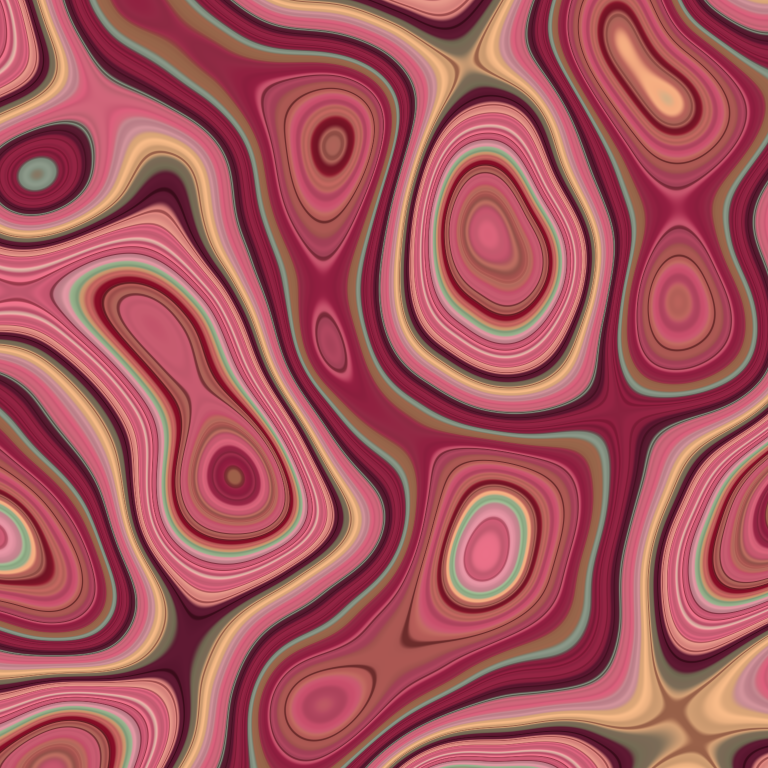
Reproduce this texture procedurally as a WebGL 1 fragment shader.

```glsl
precision highp float;
// Flowing agate-like contour bands in rose, crimson, terracotta, tan and sage.
uniform vec2 u_resolution;

float hash1(float n) {
  n = fract(n * 0.1031);
  n *= n + 33.33;
  return fract(n * (n + n));
}

vec2 hash2(vec2 p) {
  vec3 q = fract(p.xyx * vec3(0.1031, 0.1030, 0.0973));
  q += dot(q, q.yzx + 33.33);
  return fract((q.xx + q.yz) * q.zy);
}

float slopeAt(vec2 cell, vec2 corner, vec2 f) {
  vec2 gradient = normalize(hash2(cell + corner) * 2.0 - 0.999);
  return dot(gradient, f - corner);
}

float gradientNoise(vec2 p) {
  vec2 i = floor(p), f = p - i;
  vec2 u = f * f * f * (f * (f * 6.0 - 15.0) + 10.0);
  float low = mix(slopeAt(i, vec2(0.0), f), slopeAt(i, vec2(1.0, 0.0), f), u.x);
  float high = mix(slopeAt(i, vec2(0.0, 1.0), f), slopeAt(i, vec2(1.0), f), u.x);
  return mix(low, high, u.y);
}

float lineNoise(float x) {
  float i = floor(x);
  return mix(hash1(i), hash1(i + 1.0), smoothstep(0.0, 1.0, x - i));
}

// Smooth landscape whose level lines become the bands.
float landscape(vec2 uv) {
  vec2 p = mat2(0.86, 0.51, -0.51, 0.86) * uv * 3.1 + vec2(17.3, 41.7);
  return 0.72 + 1.4 * gradientNoise(p) + 0.2 * gradientNoise(p * 1.9 + 23.4);
}

void band(inout vec3 color, float level, float start, vec3 next) {
  color = mix(color, next, smoothstep(start - 0.006, start + 0.006, level));
}

// One full cycle of broad bands, from brown back round to sage.
vec3 palette(float t) {
  vec3 brown = vec3(0.60, 0.37, 0.28), crimson = vec3(0.55, 0.14, 0.25);
  vec3 rose = vec3(0.74, 0.31, 0.40), terracotta = vec3(0.69, 0.37, 0.34);
  vec3 darkRed = vec3(0.50, 0.07, 0.15), tan1 = vec3(0.84, 0.61, 0.45);
  vec3 green = vec3(0.57, 0.66, 0.52), blush = vec3(0.85, 0.57, 0.61);
  vec3 pink = vec3(0.82, 0.38, 0.47), cream = vec3(0.94, 0.72, 0.68);
  vec3 salmon = vec3(0.82, 0.52, 0.48), maroon = vec3(0.36, 0.10, 0.19);
  vec3 olive = vec3(0.47, 0.43, 0.34), sage = vec3(0.53, 0.59, 0.52);
  vec3 c = sage;
  band(c, t, 0.010, brown);
  band(c, t, 0.050, crimson);
  band(c, t, 0.105, rose);
  band(c, t, 0.150, terracotta);
  band(c, t, 0.205, rose);
  band(c, t, 0.250, terracotta);
  band(c, t, 0.285, darkRed);
  band(c, t, 0.308, terracotta);
  band(c, t, 0.335, tan1);
  band(c, t, 0.350, green);
  band(c, t, 0.378, blush);
  band(c, t, 0.415, pink);
  band(c, t, 0.480, cream);
  band(c, t, 0.495, pink);
  band(c, t, 0.550, salmon);
  band(c, t, 0.595, maroon);
  band(c, t, 0.645, olive);
  band(c, t, 0.675, tan1);
  band(c, t, 0.735, blush);
  band(c, t, 0.775, pink);
  band(c, t, 0.845, sage);
  band(c, t, 0.858, maroon);
  band(c, t, 0.900, crimson);
  band(c, t, 0.982, sage);
  return c;
}

vec3 agate(vec2 uv) {
  float level = landscape(uv) + 4.0;
  vec3 color = palette(fract(level));
  // Fine strata: tone changes, a slight hue drift and thin dark seams.
  float broad = lineNoise(level * 42.0) - 0.5;
  float fine = lineNoise(level * 115.0 + 60.0) - 0.5;
  color *= 1.0 + 0.20 * broad + 0.20 * fine;
  color += vec3(0.02, 0.08, 0.04) * (lineNoise(level * 63.0 + 9.0) - 0.5);
  float x = level * 30.0;
  float seam = 1.0 - smoothstep(0.03, 0.14, abs(fract(x) - 0.5));
  float strength = smoothstep(0.45, 0.9, hash1(floor(x) + 5.0));
  return mix(color, color * vec3(0.58, 0.42, 0.45), 0.8 * seam * strength);
}

void main() {
  // Four samples per pixel keep the thin strata smooth.
  vec3 sum = vec3(0.0);
  for (int i = 0; i < 4; i++) {
    float k = float(i);
    vec2 offset = vec2(mod(k, 2.0), floor(k / 2.0)) * 0.5 - 0.25;
    sum += agate((gl_FragCoord.xy + offset) / u_resolution.y);
  }
  gl_FragColor = vec4(sum / 4.0, 1.0);
}
```
